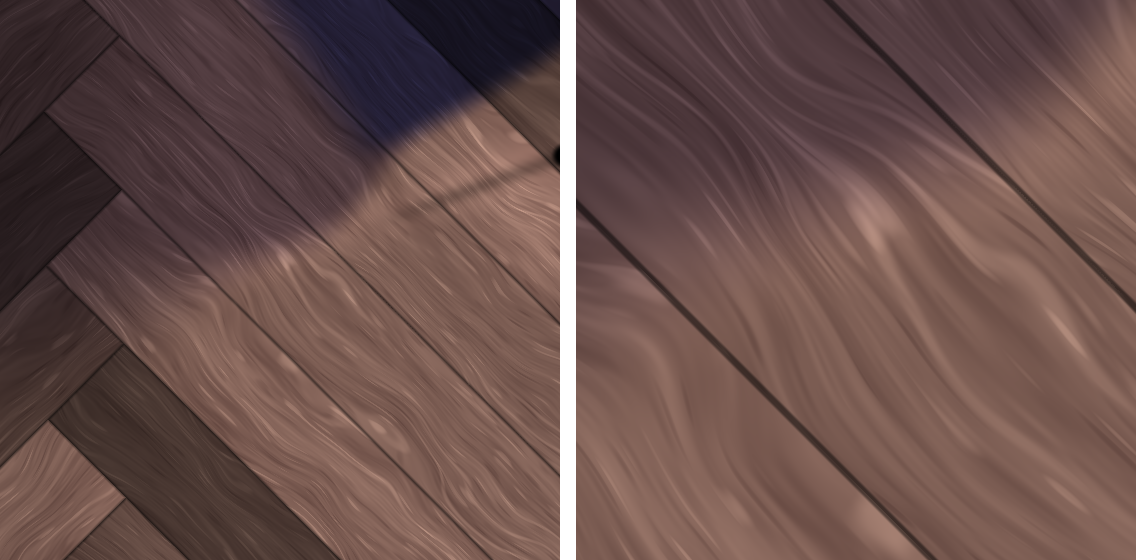
Left: the whole. Right: its middle third, enlarged.
This texture is drawn by a WebGL 1 fragment shader. Its source:

```glsl
precision highp float;
// Herringbone oak floor at dusk, with a slanting band of light and a navy shadow.
uniform vec2 u_resolution;

#define PLANK_STEP vec2(0.279, 0.271)
#define ORIGIN vec2(0.277, -0.150)
#define PLANK_LENGTH 7.0
#define SEAM_WIDTH 0.011
#define GRAIN_DARK vec3(0.35, 0.245, 0.22)
#define GRAIN_LIGHT vec3(0.64, 0.50, 0.445)
#define SHADE_TINT vec3(0.64, 0.62, 0.74)
#define NAVY_TINT vec3(0.43, 0.52, 0.84)

float hash(vec2 p) {
    vec3 q = fract(vec3(p.xyx) * 0.1031);
    q += dot(q, q.yzx + 33.33);
    return fract((q.x + q.y) * q.z);
}

float noise(vec2 p) {
    vec2 i = floor(p), f = fract(p);
    f = f * f * (3.0 - 2.0 * f);
    return mix(mix(hash(i), hash(i + vec2(1.0, 0.0)), f.x),
               mix(hash(i + vec2(0.0, 1.0)), hash(i + vec2(1.0, 1.0)), f.x), f.y);
}

// 1 when a plank index equals n
float isRow(float row, float n) {
    return step(abs(row - n), 0.5);
}

// Wood value; g.x runs along the plank, g.y across it
float woodGrain(vec2 g, float seed) {
    g += vec2(seed * 37.0, seed * 91.0) + 20.0;
    float bend = noise(g * vec2(0.9, 1.8)) + 0.4 * noise(g * vec2(2.2, 4.0));
    float across = g.y + 0.30 * bend;
    float broad = noise(vec2(g.x * 0.6, across * 6.0));
    float streak = noise(vec2(g.x * 1.6, across * 24.0));
    float fibre = noise(vec2(g.x * 5.0, across * 65.0));
    float value = 0.47 + 0.34 * (broad - 0.5) + 0.26 * (streak - 0.5) + 0.20 * (fibre - 0.5);
    // pale growth rings that come and go
    float ring = abs(fract(across * 6.0 + 1.2 * bend) - 0.5);
    float patchy = smoothstep(0.50, 0.80, noise(vec2(g.x * 0.8, g.y * 2.5) + 7.0));
    value += 0.28 * patchy * (1.0 - smoothstep(0.02, 0.12, ring));
    // short pale pores and dark cracks
    float pore = noise(vec2(g.x * 3.0, across * 42.0) + 50.0);
    value += 0.32 * smoothstep(0.78, 0.95, pore);
    value -= 0.18 * smoothstep(0.25, 0.05, pore);
    return value;
}

// Colour multiplier for sun, soft shade and navy shadow
vec3 lighting(vec2 p) {
    float beam = 0.50 + 0.36 * (p.x - 0.36);
    float dx = p.x - 0.66;
    float navyEdge = 0.72 + 0.48 * dx + 0.25 * dx * dx;
    float top = mix(beam, navyEdge, smoothstep(0.56, 0.76, p.x));
    float soft = mix(0.20, 0.045, smoothstep(0.10, 0.50, p.x));
    float sun = 1.0 - smoothstep(-soft, soft, p.y - top);
    float side = p.x - 0.50 - 0.67 * (0.96 - p.y);
    float navy = smoothstep(-0.07, 0.07, side) * smoothstep(-0.03, 0.035, p.y - navyEdge);

    vec3 light = mix(SHADE_TINT, vec3(1.0), sun);
    light *= mix(vec3(1.0), NAVY_TINT, navy);
    light *= mix(0.78, 1.02, smoothstep(0.0, 0.45, p.x));
    // bright rim of the beam, and the thin shadow that crosses it
    float d = p.y - beam;
    float rim = exp(-pow(d / 0.045, 2.0)) * smoothstep(0.28, 0.42, p.x);
    light *= 1.0 + 0.13 * rim;
    float thin = exp(-pow((d + 0.012) / 0.016, 2.0)) * smoothstep(0.62, 0.85, p.x);
    light *= 1.0 - 0.28 * thin;
    light *= 1.0 + 0.14 * smoothstep(0.78, 1.0, p.x) * smoothstep(0.40, 0.60, p.y) * sun;
    return light;
}

void main() {
    vec2 p = gl_FragCoord.xy / u_resolution.y;
    float pixel = 1.0 / u_resolution.y;

    // Diagonal lattice: each cell belongs to a falling or a rising plank
    float down = 1.0 - p.y;
    vec2 lattice = (vec2(down + p.x, down - p.x) - ORIGIN) / PLANK_STEP;
    vec2 cell = floor(lattice), f = fract(lattice);
    float cycle = 2.0 * PLANK_LENGTH;
    float offset = cell.x - cell.y;
    float m = mod(offset, cycle);
    bool falling = m < PLANK_LENGTH - 0.5;

    float along = falling ? m + f.x : cycle - 1.0 - m + f.y;
    float across = falling ? f.y : f.x;
    float row = falling ? cell.y : cell.x;
    float seed = hash(vec2(row + 40.0, floor(offset / cycle) + (falling ? 11.0 : 23.0)));

    // Tone of each plank
    float tone = falling
        ? 1.0 - 0.42 * isRow(row, 2.0) - 0.36 * isRow(row, -3.0) - 0.12 * isRow(row, 3.0)
        : 0.82 + 0.38 * isRow(row, 2.0) - 0.22 * isRow(row, 0.0);
    tone += 0.08 * (seed - 0.5);

    vec3 color = mix(GRAIN_DARK, GRAIN_LIGHT, woodGrain(vec2(along, across), seed)) * tone;

    // Dark joints between planks
    float edge = min(min(across, 1.0 - across), min(along, PLANK_LENGTH - along));
    float blur = 2.5 * pixel / PLANK_STEP.x;
    color *= 1.0 - 0.50 * (1.0 - smoothstep(SEAM_WIDTH - blur, SEAM_WIDTH + blur, edge));

    color *= lighting(p);

    // Small dark object at the right border
    float spot = length(p - vec2(1.008, 0.722));
    color *= smoothstep(0.012, 0.026, spot);

    gl_FragColor = vec4(color, 1.0);
}
```
